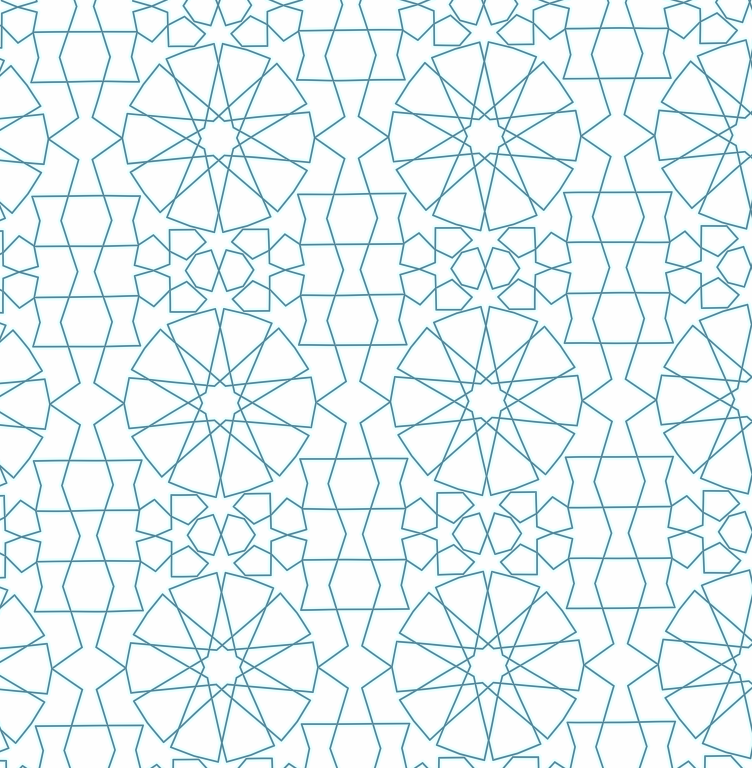
Give the GLSL for this pattern, as a Shadertoy shader.

```glsl
// Line-drawn girih lattice: ten-petal rosettes, five-pointed stars, kites and zigzags.
// Each tile is folded into one quadrant, where distances to short line chains are
// taken; a rotation loop adds the petals, then thin ink and a pale halo are laid down.

const float VIEW_HEIGHT = 7.68;             // canvas height in pattern units
const vec2 HALF_TILE = vec2(1.33, 1.324);
const vec2 ROSETTE_CENTRE = vec2(2.185, 6.30);
const float TILT = 0.0065;
const float PETALS = 10.0;
const float TAU = 6.2831853;

const vec3 PAPER = vec3(0.995);
const vec3 HALO = vec3(0.91, 1.0, 1.0);
const vec3 INK = vec3(0.31, 0.51, 0.585);

mat2 rotation(float angle) {
    float c = cos(angle), s = sin(angle);
    return mat2(c, -s, s, c);
}

float hash(vec2 p) {
    return fract(sin(dot(p, vec2(127.1, 311.7))) * 43758.5453);
}

float noise(vec2 p) {
    vec2 i = floor(p), f = fract(p);
    f = f * f * (3.0 - 2.0 * f);
    float low = mix(hash(i), hash(i + vec2(1, 0)), f.x);
    float high = mix(hash(i + vec2(0, 1)), hash(i + vec2(1, 1)), f.x);
    return mix(low, high, f.y);
}

float segment(vec2 p, vec2 a, vec2 b) {
    vec2 pa = p - a, ba = b - a;
    return length(pa - ba * clamp(dot(pa, ba) / dot(ba, ba), 0.0, 1.0));
}

// Three joined segments
float chain(vec2 p, vec2 a, vec2 b, vec2 c, vec2 d) {
    return min(segment(p, a, b), min(segment(p, b, c), segment(p, c, d)));
}

// Crossing petal sides and the shallow outer edge of each petal
float rosette(vec2 p) {
    vec2 corner = vec2(0.91, 0.25), innerEnd = vec2(0.055, 0.170);
    float d = 1e3;
    for (float k = 0.0; k < PETALS; k++) {
        vec2 q = rotation(k * TAU / PETALS) * p;
        q.y = abs(q.y);
        float tip = mod(k, 5.0) < 0.5 ? 0.96 : 0.925;
        d = min(d, segment(q, corner, innerEnd));
        d = min(d, segment(q, corner, vec2(tip, 0.0)));
    }
    return d;
}

// Kites and pentagons around the small stars, centred on the tile's upper edge
float kites(vec2 p) {
    vec2 join = vec2(0.50, 1.13), square = vec2(0.495, 0.915);
    vec2 shoulder = vec2(0.24, 0.915), crossing = vec2(0.66, HALF_TILE.y);
    vec2 foot = vec2(0.50, 1.26);
    float inner = chain(p, square, shoulder, vec2(0.13, 1.04), vec2(0.33, 1.216));
    inner = min(inner, segment(p, vec2(0.33, 1.216), join));
    float outer = chain(p, join, vec2(0.66, 0.965), vec2(0.81, 1.065), vec2(0.85, 1.27));
    outer = min(outer, chain(p, vec2(0.85, 1.27), crossing, foot, square));
    float pentagon = chain(p, vec2(0.0, HALF_TILE.y), vec2(0.075, 1.12),
                           vec2(0.235, 1.165), vec2(0.34, HALF_TILE.y));
    return min(inner, min(outer, pentagon));
}

// Zigzag columns, horizontal bars and the bent side of the large star
float columns(vec2 p) {
    vec2 lowBar = vec2(0.79, 0.57), highBar = vec2(0.81, 1.07);
    float zigzag = chain(p, vec2(0.96, 0.0), vec2(1.26, 0.21),
                         vec2(1.075, 0.815), vec2(1.245, HALF_TILE.y));
    float bars = min(segment(p, lowBar, vec2(HALF_TILE.x, lowBar.y)),
                     segment(p, highBar, vec2(HALF_TILE.x, highBar.y)));
    vec2 bend = vec2(0.865, 0.815);
    float side = min(segment(p, lowBar, bend), segment(p, bend, highBar));
    return min(zigzag, min(bars, side));
}

float lattice(vec2 p) {
    vec2 q = abs(mod(p + HALF_TILE, 2.0 * HALF_TILE) - HALF_TILE);
    return min(rosette(q), min(kites(q), columns(q)));
}

void mainImage(out vec4 fragColor, in vec2 fragCoord) {
    float pixel = VIEW_HEIGHT / iResolution.y;
    vec2 p = rotation(TILT) * (fragCoord * pixel - ROSETTE_CENTRE);

    // Slight unevenness of the drawn lines
    p += 0.012 * (vec2(noise(p * 2.5), noise(p * 2.5 + 37.0)) - 0.5);

    float d = lattice(p);
    float soft = max(0.007, 0.5 * pixel);
    float line = 1.0 - smoothstep(0.0085 - soft, 0.0085 + soft, d);
    float halo = 1.0 - smoothstep(0.026, 0.040, d);
    vec3 colour = mix(mix(PAPER, HALO, halo), INK, line);
    fragColor = vec4(colour, 1.0);
}
```
